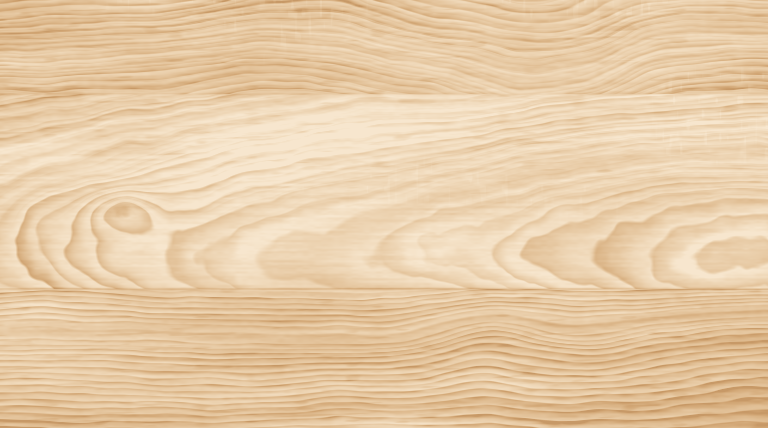
Reproduce this texture procedurally as a Shadertoy shader.

```glsl
// Pale oak planks: three horizontal boards with growth rings, fibres and a knot.
// Each board has its own height field; its contour lines become the rings,
// which are toned by stretched value noise and mapped onto a honey-cream ramp.

float hash(vec2 p) {
    vec3 q = fract(vec3(p.xyx) * 0.1031);
    q += dot(q, q.yzx + 33.33);
    return fract((q.x + q.y) * q.z);
}

float noise(vec2 p) {
    vec2 i = floor(p), f = fract(p);
    f = f * f * (3.0 - 2.0 * f);
    return mix(mix(hash(i), hash(i + vec2(1, 0)), f.x),
               mix(hash(i + vec2(0, 1)), hash(i + vec2(1, 1)), f.x), f.y);
}

// Signed fractal noise, roughly -0.5 to 0.5
float fbm(vec2 p) {
    float sum = 0.0, amp = 0.55;
    for (int i = 0; i < 4; i++) {
        sum += amp * (noise(p) - 0.5);
        p = p * 2.03 + 17.3;
        amp *= 0.5;
    }
    return sum;
}

// Soft rise into dark latewood, then a quick drop; each ring has its own strength
float rings(float phase) {
    float width = fwidth(phase);
    phase += 1.5 * noise(vec2(phase * 0.37, 4.5));
    float f = fract(phase);
    float strength = 0.3 + 0.85 * hash(vec2(floor(phase), 7.0));
    float visible = 1.0 - smoothstep(0.45, 1.1, width);
    float drop = 1.0 - smoothstep(1.0 - clamp(1.5 * width, 0.16, 0.35), 1.0, f);
    return strength * visible * pow(f, 1.7) * drop;
}

// Lower board: dense lines that swell and climb toward the right
float lowerField(vec2 p) {
    float swell = 0.045 * exp(-pow((p.x - 1.14) / 0.15, 2.0));
    float climb = 0.07 * smoothstep(1.2, 1.8, p.x);
    return p.y - (swell + climb) * smoothstep(-0.1, 0.2, p.y) * smoothstep(0.36, 0.22, p.y)
         + 0.055 * fbm(p * vec2(2.4, 4.0) + 31.0);
}

// Middle board: tall arches opening to the right, closing round an eye
float middleField(vec2 p, vec2 knot) {
    float arch = length(vec2(p.y - 0.405, 0.14));
    float run = length(vec2(p.x - 1.73, 0.13));
    float slope = mix(0.165, 0.105, smoothstep(0.42, 0.82, p.y));
    float bulge = 0.06 * exp(-dot(knot, knot) / 0.0028);
    float kinks = 0.06 * fbm(p * vec2(2.6, 3.6) + 5.0)
                + 0.022 * fbm(p * vec2(8.0, 7.0) + 40.0) * smoothstep(0.62, 0.45, p.y);
    return arch + slope * run - bulge + kinks;
}

// Upper board: flat lines sagging under a loop at the top edge
float upperField(vec2 p) {
    vec2 d = p - vec2(1.25, 1.04);
    float loop = length(vec2(d.y, 0.08)) + 0.21 * length(vec2(d.x, 0.08));
    float flatLines = 1.12 - p.y + 0.02 * p.x;
    float side = smoothstep(0.35, 0.9, p.x) * (1.0 - smoothstep(1.35, 1.65, p.x));
    return mix(flatLines, loop, side) + 0.06 * fbm(p * vec2(2.4, 4.5) + 63.0);
}

void mainImage(out vec4 fragColor, in vec2 fragCoord) {
    vec2 p = fragCoord / iResolution.y;
    float px = 1.0 / iResolution.y;
    vec2 knot = (p - vec2(0.284, 0.507)) * vec2(0.65, 1.0);

    // Board masks
    float low = 1.0 - smoothstep(-px, px, p.y - 0.325);
    float high = smoothstep(-px, px, p.y - 0.78);
    float mid = 1.0 - low - high;

    // Growth rings, with finer ones where the grain runs straight
    float lowH = lowerField(p), midH = middleField(p, knot), highH = upperField(p);
    float straight = max(1.0 - mid, smoothstep(0.45, 0.62, p.y));
    float ring = 0.90 * low * rings(lowH * 66.0)
               + mid * mix(0.78, 0.42, straight) * rings(midH * 48.0)
               + 0.58 * high * rings(highH * 56.0);
    float fine = mid * rings(midH * 112.0) + high * rings(highH * 104.0);
    ring += 0.32 * fine * straight;
    float h = low > 0.5 ? lowH : (high > 0.5 ? highH + 3.0 : midH + 6.0);

    // Rings break into pore dashes and come and go along the board
    float dashes = noise(vec2(p.x * 26.0, p.y * 150.0));
    ring *= mix(1.0, 0.5 + 0.95 * dashes, 0.8 * straight);
    ring *= 0.7 + 0.6 * noise(p * vec2(2.3, 6.0) + 52.0);

    // Base light: bright middle board, duller rim and lower right
    float tone = 0.66 * low + 0.82 * mid + 0.70 * high;
    tone += 0.42 * fbm(p * vec2(1.5, 4.5) + 90.0);
    tone += 0.22 * (noise(vec2(p.x * 1.2, h * 22.0)) - 0.5);
    tone += 0.12 * mid * exp(-pow((p.y - 0.6 - 0.06 * p.x) / 0.09, 2.0));
    tone -= 0.22 * low * smoothstep(0.9, 1.7, p.x) * smoothstep(0.3, 0.0, p.y);
    tone -= 0.16 * smoothstep(0.6, 1.1, length((p - vec2(0.9, 0.52)) * vec2(0.85, 1.1)));
    tone -= 0.92 * ring;

    // Fibres, following the rings and running along the board
    tone += 0.20 * (noise(vec2(p.x * 2.5, h * 115.0)) - 0.5);
    tone += 0.13 * (noise(vec2(p.x * 9.0, p.y * 190.0)) - 0.5);
    tone += 0.07 * (noise(p * vec2(70.0, 220.0)) - 0.5);

    // Short pores and faint upright ray flecks
    float pore = smoothstep(0.74, 0.95, noise(vec2(p.x * 17.0 + 8.0, (p.y - 0.04 * p.x) * 125.0)));
    tone -= 0.14 * pore * straight;
    float fleck = smoothstep(0.72, 0.95, noise(vec2(p.x * 120.0, p.y * 34.0)));
    tone += 0.08 * fleck * smoothstep(0.5, 0.7, noise(p * vec2(3.0, 9.0) + 12.0)) * straight * (1.0 - low);

    // Knot core and board joints
    float core = length(knot + 0.008 * fbm(p * 40.0));
    tone -= 0.32 * (1.0 - smoothstep(0.004, 0.02, core));
    tone -= 0.16 * exp(-core / 0.05);
    tone -= 0.36 * exp(-pow((p.y - 0.325) / 0.0028, 2.0)) * (0.4 + 0.7 * noise(p * vec2(9.0, 1.0)));
    tone -= 0.07 * exp(-pow((p.y - 0.78) / 0.003, 2.0));

    // Contrast, then the honey to cream ramp
    tone = 0.625 + 1.2 * (tone - 0.545);
    vec3 honey = vec3(0.78, 0.60, 0.405), cream = vec3(0.955, 0.878, 0.77);
    vec3 wood = mix(honey, cream, pow(vec3(clamp(tone, 0.0, 1.1)), vec3(0.76, 0.88, 1.0)));
    fragColor = vec4(wood, 1.0);
}
```
